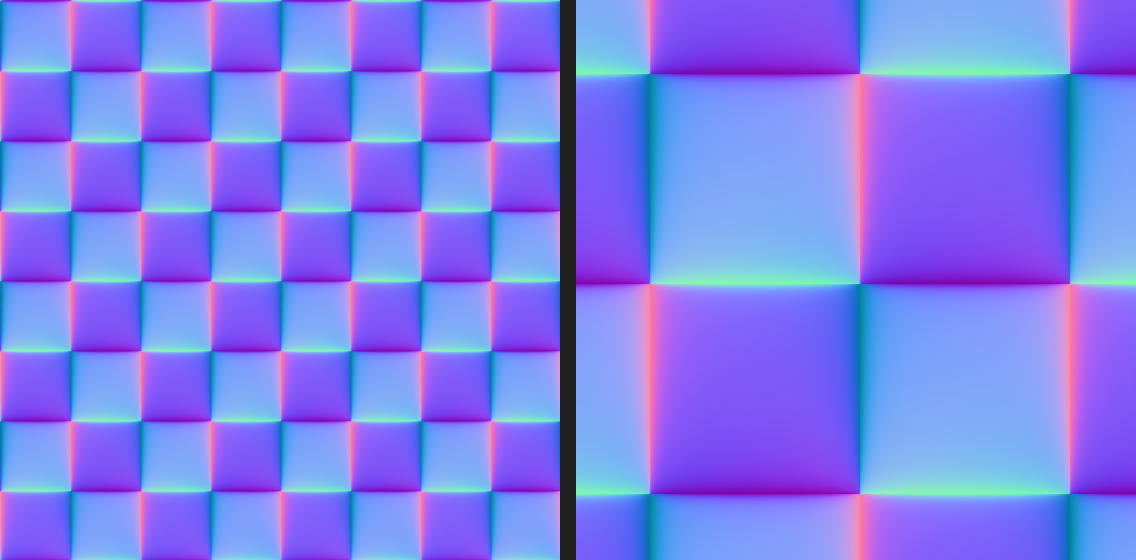
Left: the whole. Right: its middle third, enlarged.
Write a three.js fragment shader that draws this texture map.

```glsl
// Tangent-space normal map of an 8 x 8 weave of alternating raised and sunken
// cells. Slopes grow like 1/distance toward the cell borders, lean to one side
// inside each cell, and are then normalised and packed into colour.

varying vec2 vUv;

const float CELLS = 8.0;                    // cells per side, even so that it wraps
const vec2 ORIGIN = vec2(0.0025, -0.0025);  // grid offset on the canvas
const float SOFTNESS = 0.012;               // border core, in cells
const float SIDE_GLOW = 0.075;              // slope spread at vertical borders
const float LOWER_GLOW = 0.050;             // soft slope above horizontal borders
const float UPPER_GLOW = 0.023;             // sharp slope below horizontal borders
const float LEAN = 0.27;                    // constant vertical tilt of a cell
const float TWIST = 0.30;                   // sideways curl in the lower half
const float RIM_FADE = 0.25;                // weaker tilt near bottom and top rows
const float RIM_WIDTH = 0.14;

// Steep falloff from a border at distance d
float falloff(float d) {
  return 1.0 / (d + SOFTNESS);
}

// Slope inside one cell; side is +1 for raised and -1 for sunken cells
vec2 cellSlope(vec2 q, float side) {
  // Side borders fan out toward the top of the cell
  float fan = pow(q.y, 0.6) * pow(1.0 - q.y, 0.1);
  float across = SIDE_GLOW * fan * (falloff(1.0 - q.x) - falloff(q.x));
  across += TWIST * (1.0 - 2.0 * q.x) * (1.0 - q.y);

  // Horizontal borders taper toward both corners
  float taper = sqrt(4.0 * q.x * (1.0 - q.x));
  float up = LOWER_GLOW * falloff(q.y) - UPPER_GLOW * falloff(1.0 - q.y);
  up = taper * up + LEAN;

  return side * vec2(across, up);
}

void main() {
  vec2 grid = (vUv - ORIGIN) * CELLS;
  vec2 cell = floor(grid);
  vec2 local = clamp(grid - cell, 0.0, 1.0);
  float side = 2.0 * mod(cell.x + cell.y, 2.0) - 1.0;
  vec2 slope = cellSlope(local, side);

  // Gentle flattening along the wrapped bottom and top rows
  float rim = min(vUv.y, 1.0 - vUv.y);
  slope.y *= 1.0 - RIM_FADE * (1.0 - smoothstep(0.0, RIM_WIDTH, rim));

  vec3 normal = normalize(vec3(slope, 1.0));
  gl_FragColor = vec4(0.5 + 0.5 * normal, 1.0);
}
```
